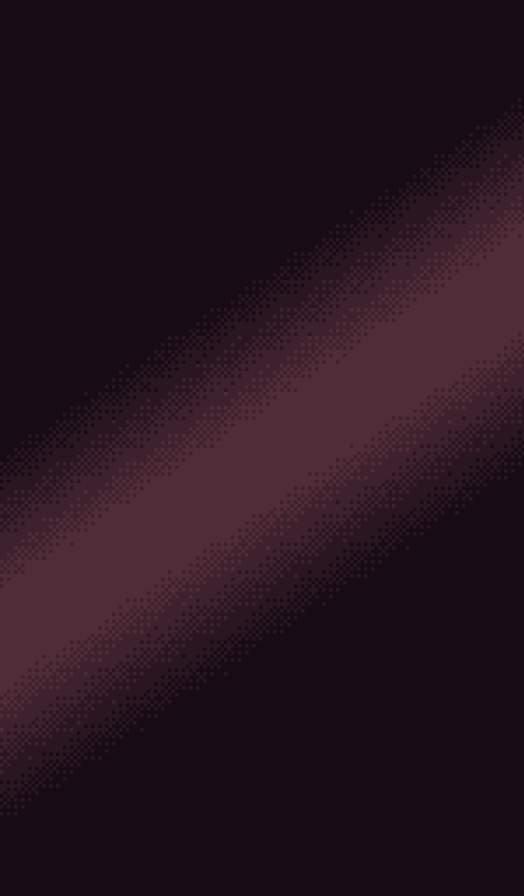
Give the GLSL for this background, as a WebGL 1 fragment shader.

```glsl
precision highp float;
// A diagonal band of dusky rose glowing on near-black plum.
// The brightness falls off linearly from the band's axis, is sampled on a
// coarse grid and reduced to four tones with an 8x8 ordered dither.

uniform vec2 u_resolution;

// Lengths are in canvas heights
const float CELL_ROWS   = 256.0;  // dither cells along the height
const float BAND_HEIGHT = 0.486;  // axis height at the canvas centre
const float BAND_SLOPE  = 0.685;  // rise of the axis per unit of x
const float CORE_REACH  = 0.050;  // vertical half-size of the solid core
const float GLOW_REACH  = 0.211;  // vertical half-size of the whole glow
const float TONE_STEPS  = 3.0;    // steps between darkest and brightest

const vec3 PLUM_DARK  = vec3(0.092, 0.047, 0.082);
const vec3 ROSE_DUSKY = vec3(0.314, 0.169, 0.220);

// Ordered dither thresholds, built by nesting a 2x2 pattern
float bayer2(vec2 cell) {
  cell = mod(floor(cell), 2.0);
  return fract(cell.x * 0.5 + cell.y * 0.75);
}

float bayer4(vec2 cell) {
  return bayer2(cell * 0.5) * 0.25 + bayer2(cell);
}

float bayer8(vec2 cell) {
  return bayer4(cell * 0.5) * 0.25 + bayer2(cell);
}

// Brightness of the band: 1 in the core, 0 outside the glow
float bandGlow(vec2 p, float aspect) {
  float axis = BAND_HEIGHT + BAND_SLOPE * (p.x - 0.5 * aspect);
  float away = abs(p.y - axis);
  return clamp((GLOW_REACH - away) / (GLOW_REACH - CORE_REACH), 0.0, 1.0);
}

// Dithered colour at a point
vec3 ditheredBand(vec2 p, float aspect) {
  vec2 cell = floor(p * CELL_ROWS);
  float glow = bandGlow((cell + 0.5) / CELL_ROWS, aspect);
  float threshold = bayer8(cell) + 0.5 / 64.0;
  float tone = floor(glow * TONE_STEPS + threshold) / TONE_STEPS;
  return mix(PLUM_DARK, ROSE_DUSKY, min(tone, 1.0));
}

void main() {
  float aspect = u_resolution.x / u_resolution.y;

  // Four samples per pixel smooth the cell edges at any size
  vec3 color = vec3(0.0);
  for (int i = 0; i < 4; i++) {
    float n = float(i);
    vec2 offset = vec2(mod(n, 2.0), floor(n * 0.5)) * 0.5 - 0.25;
    color += ditheredBand((gl_FragCoord.xy + offset) / u_resolution.y, aspect);
  }
  gl_FragColor = vec4(color * 0.25, 1.0);
}
```
